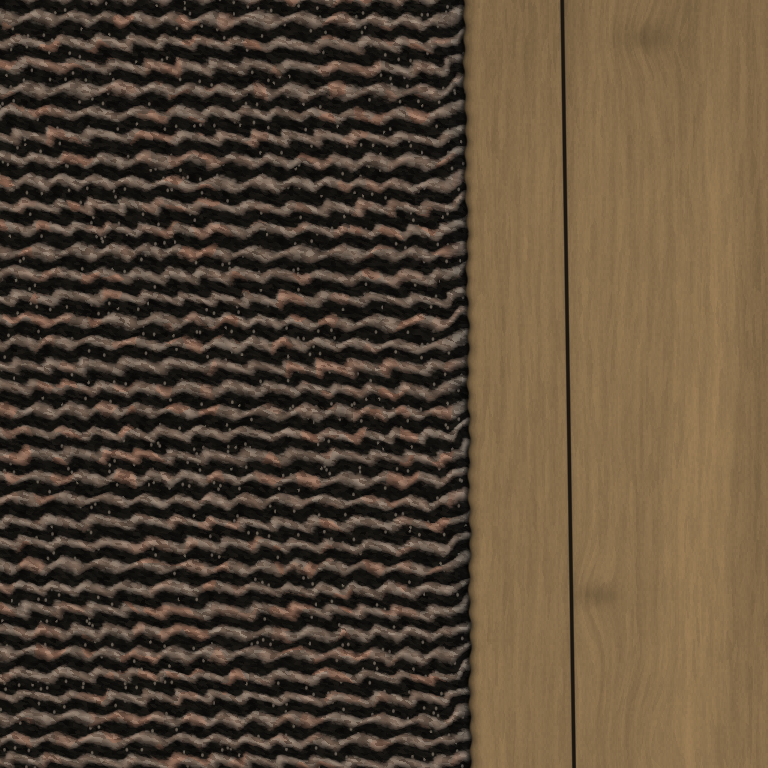
Give the GLSL for this texture, as a Shadertoy shader.

```glsl
// A striped woven rug lying on oak boards, seen from straight above.
// Yarn rows are a warped repeat with cellular fibres; the wood is stretched
// cellular grain and layered sines, with a dark seam and a contact shadow.

float hash(vec2 p) {
    vec3 q = fract(vec3(p.xyx) * 0.1031);
    q += dot(q, q.yzx + 33.33);
    return fract((q.x + q.y) * q.z);
}

// Cellular noise: x is the distance to the nearest point, y its random tone.
vec2 cells(vec2 p) {
    vec2 base = floor(p), best = vec2(9.0, 0.0);
    for (int j = -1; j <= 1; j++)
    for (int i = -1; i <= 1; i++) {
        vec2 c = base + vec2(i, j);
        vec2 site = c + vec2(hash(c), hash(c + 57.0));
        float d = length(p - site);
        if (d < best.x) best = vec2(d, hash(c + 113.0));
    }
    return best;
}

// Soft elliptical spot, one at its centre.
float spot(vec2 p, vec2 centre, vec2 size) {
    vec2 d = (p - centre) / size;
    return exp(-dot(d, d));
}

float layeredSines(vec2 p) {
    float sum = 0.0, amp = 0.5;
    for (int i = 0; i < 5; i++) {
        sum += amp * sin(p.x + 1.7 * sin(p.y + float(i)));
        p = mat2(1.7, 0.3, -0.4, 1.6) * p + 2.3;
        amp *= 0.6;
    }
    return sum;
}

vec3 wood(vec2 p, float seam) {
    float board = step(seam, p.x);
    // Grain lines bend around two knots and a low arch.
    float bend = 0.022 * spot(p, vec2(0.77, 0.22), vec2(0.035, 0.05))
               + 0.020 * spot(p, vec2(0.84, 0.95), vec2(0.05, 0.04))
               + 0.030 * spot(p, vec2(0.835, 0.03), vec2(0.05, 0.09));
    vec2 g = vec2(p.x + bend + 0.003 * sin(p.y * 9.0 + p.x * 20.0), p.y + board * 3.1);
    float broad = layeredSines(vec2(g.x * 42.0, g.y * 2.5));
    float fine = layeredSines(vec2(g.x * 260.0, g.y * 8.0));
    float pores = cells(g * vec2(230.0, 26.0)).y - 0.5;
    float tone = 1.0 + 0.045 * broad + 0.035 * fine + 0.07 * pores;
    tone += 0.05 * (hash(floor(p * vec2(512.0, 256.0))) - 0.5);

    // Dark heartwood streaks, knots and a paler flank.
    tone -= 0.17 * spot(g, vec2(0.832, 0.80), vec2(0.016, 0.17));
    tone -= 0.07 * spot(g, vec2(0.835, 0.70), vec2(0.05, 0.22));
    tone -= 0.17 * spot(g, vec2(0.822, 0.20), vec2(0.012, 0.07));
    tone -= 0.15 * spot(p, vec2(0.775, 0.225), vec2(0.025, 0.015));
    tone -= 0.13 * spot(p, vec2(0.84, 0.95), vec2(0.035, 0.018));
    tone -= 0.06 * spot(p, vec2(0.985, 0.5), vec2(0.03, 0.4));
    tone += 0.05 * spot(p, vec2(0.91, 0.35), vec2(0.06, 0.4));
    tone -= 0.06 * smoothstep(0.7, 1.0, p.y);
    return vec3(0.53, 0.43, 0.298) * tone;
}

vec3 rug(vec2 p, float edge) {
    // Rows run across, sag to the right, and curl up at the bound edge.
    float d = 0.641 - p.y - 0.008 * (p.x - 0.25);
    float border = smoothstep(edge - 0.032, edge, p.x);
    float a = 127.0 * p.x + 1.6 * sin(p.y * 61.0) + 1.4 * sin(p.x * 17.0 + p.y * 23.0);
    d -= 0.0038 * (sin(a) - 0.35 * sin(2.0 * a));
    d += 0.0015 * sin(p.x * 21.0 + p.y * 90.0) + 0.015 * border;
    float row = d * (33.6 + 1.8 * d);
    float id = floor(row + 0.5);
    float f = row - id;

    // Twisted fibres slant along each row.
    vec2 fibre = cells(vec2(p.x * 110.0 - p.y * 60.0, p.y * 270.0 + p.x * 95.0));
    vec2 tuft = cells(vec2(p.x * 46.0, row * 1.4));
    float ply = 0.5 + 0.5 * sin(a * 2.0 - f * 9.0);
    float halfWidth = 0.215 + 0.06 * hash(vec2(id + 40.0, 3.0)) + 0.05 * (tuft.y - 0.5);
    float r = abs(f) + 0.11 * (fibre.x - 0.45);
    float pale = 1.0 - smoothstep(halfWidth - 0.06, halfWidth + 0.07, r);

    float round = 1.0 - 0.55 * smoothstep(0.02, 0.32, abs(f + 0.04));
    float light = round * (0.72 + 0.34 * fibre.y + 0.17 * ply + 0.16 * (tuft.y - 0.5));
    vec3 tan_ = mix(vec3(0.47, 0.385, 0.325), vec3(0.49, 0.435, 0.385), fibre.y) * light;
    tan_ *= mix(vec3(1.0), vec3(1.06, 0.93, 0.88), smoothstep(0.6, 1.0, tuft.y));

    // Black yarn has a dim sheen and a few stray bright hairs.
    vec3 black = vec3(0.058, 0.052, 0.043) * (0.55 + 0.9 * fibre.y + 0.4 * ply);
    vec2 hair = cells(p * vec2(150.0, 110.0));
    black += vec3(0.30, 0.27, 0.24) * step(0.9, hair.y) * (1.0 - smoothstep(0.12, 0.4, hair.x));

    vec3 col = mix(black, tan_, pale);
    float grey = dot(col, vec3(0.333));
    col = mix(col, vec3(grey) * vec3(0.90, 0.86, 0.79), 0.7 * border);
    return col * (1.0 - 0.55 * smoothstep(edge - 0.007, edge, p.x));
}

void mainImage(out vec4 fragColor, in vec2 fragCoord) {
    vec2 p = fragCoord / iResolution.xy;
    float px = 1.0 / iResolution.x;
    float edge = 0.612 - 0.009 * p.y * p.y + 0.0013 * sin(p.y * 210.0) + 0.001 * sin(p.y * 47.0);
    float seam = 0.7475 - 0.0155 * p.y;

    // Boards, the seam between them, then the shadow beside the rug.
    vec3 col = wood(p, seam);
    float s = abs(p.x - seam);
    col *= 1.0 - 0.15 * exp(-s * 220.0);
    col = mix(vec3(0.10, 0.085, 0.06), col, smoothstep(0.0012, 0.0022 + px, s));
    col *= 1.0 - 0.62 * exp(-max(p.x - edge, 0.0) * 190.0);

    col = mix(rug(p, edge), col, smoothstep(edge - px, edge + px, p.x));
    fragColor = vec4(col, 1.0);
}
```
